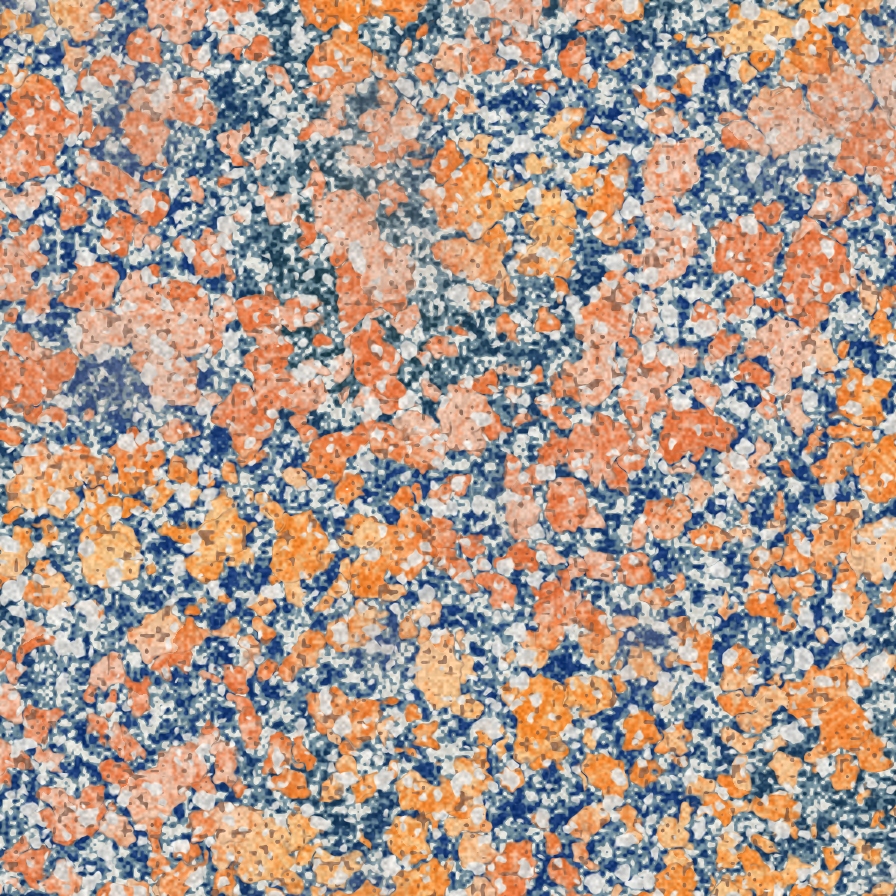
This texture is drawn by a WebGL 2 fragment shader. Its source:

```glsl
#version 300 es
precision highp float;

uniform vec2 u_resolution;
out vec4 fragColor;

float hash(vec2 p) {
    vec3 q = fract(p.xyx * vec3(0.1031, 0.1030, 0.0973));
    q += dot(q, q.yzx + 33.33);
    return fract((q.x + q.y) * q.z);
}

float noise(vec2 p) {
    vec2 i = floor(p), f = fract(p);
    f = f * f * (3.0 - 2.0 * f);
    float low = mix(hash(i), hash(i + vec2(1, 0)), f.x);
    float high = mix(hash(i + vec2(0, 1)), hash(i + vec2(1, 1)), f.x);
    return mix(low, high, f.y);
}

vec2 noise2(vec2 p) {
    return vec2(noise(p), noise(p + 71.7)) - 0.5;
}

mat2 rotation(float angle) {
    float c = cos(angle), s = sin(angle);
    return mat2(c, s, -s, c);
}

// Blunt hexagonal norm for crystal outlines
float crystalNorm(vec2 p) {
    vec2 a = abs(p);
    float hexagon = max(a.x, 0.5 * a.x + 0.866 * a.y);
    return mix(length(p), hexagon, 0.6);
}

// Scattered crystals: x = signed distance in canvas units, y = grain id
vec2 grains(vec2 p, float scale, float density, vec2 radii, float seed) {
    vec2 q = p * scale, cell = floor(q);
    vec2 nearest = vec2(1.0, 0.0);
    for (int y = -1; y <= 1; y++) {
        for (int x = -1; x <= 1; x++) {
            vec2 c = cell + vec2(x, y), key = c + seed;
            if (hash(key + 5.3) > density) continue;
            vec2 center = c + vec2(hash(key + 11.1), hash(key + 23.7));
            float id = hash(key + 37.9);
            float stretch = mix(0.76, 1.05, hash(key + 43.1));
            vec2 local = rotation(id * 6.283) * (q - center);
            local *= vec2(stretch, 1.0 / stretch);
            float d = crystalNorm(local) - mix(radii.x, radii.y, hash(key + 59.3));
            if (d < nearest.x) nearest = vec2(d, id);
        }
    }
    return vec2(nearest.x / scale, nearest.y);
}

float coverage(float d, float softness) {
    return 1.0 - smoothstep(-softness, softness, d);
}

// Dark mica matrix peppered with slate and pale flecks
vec3 matrixColor(vec2 p, float tint) {
    float speckle = 0.25 * noise(p * 62.0) + 0.35 * noise(p * 125.0 + 9.0)
                  + 0.40 * noise(p * 245.0 + 31.0);
    vec3 dark = mix(vec3(0.10, 0.23, 0.46), vec3(0.14, 0.26, 0.31), tint);
    vec3 color = mix(dark, vec3(0.44, 0.55, 0.60), smoothstep(0.34, 0.54, speckle));
    return mix(color, vec3(0.87, 0.87, 0.84), smoothstep(0.55, 0.66, speckle));
}

// Feldspar with per-grain tone, cleavage streaks and dark pits
vec3 feldsparColor(vec2 p, float id, float warmth) {
    vec2 along = rotation(id * 17.0) * p;
    float streak = noise(along * vec2(70.0, 230.0));
    float mottle = 0.5 * noise(p * 90.0 + 3.0) + 0.5 * noise(p * 240.0 + 17.0);
    float tone = 0.54 + 0.55 * (fract(id * 7.31) - 0.5)
               + 0.8 * (mottle - 0.5) + 0.45 * (streak - 0.5);
    vec3 deep = mix(vec3(0.89, 0.45, 0.25), vec3(0.95, 0.53, 0.18), warmth);
    vec3 pale = mix(vec3(0.92, 0.76, 0.67), vec3(0.96, 0.78, 0.55), warmth);
    vec3 color = mix(deep, pale, smoothstep(0.1, 0.9, tone));
    float pits = smoothstep(0.72, 0.86, noise(p * 165.0 + 47.0));
    return mix(color, vec3(0.50, 0.37, 0.31), 0.75 * pits);
}

void main() {
    vec2 p = gl_FragCoord.xy / u_resolution.y;
    float softness = 0.0008 + 0.6 / u_resolution.y;

    // Ragged grain outlines
    vec2 rough = 0.008 * noise2(p * 130.0 + 13.0);
    vec2 warped = p + 0.022 * noise2(p * 27.0) + 0.013 * noise2(p * 62.0 + 5.0) + rough;

    // Broad drift of mineral tint
    float tint = smoothstep(0.35, 0.75, noise(p * 4.0 + 2.5));
    float warmth = smoothstep(0.3, 0.8, noise(p * 5.0 + 19.0));
    vec3 color = matrixColor(p, tint);

    // Feldspar, small grains below large ones
    for (int i = 0; i < 2; i++) {
        float scale = i == 0 ? 35.0 : 16.0;
        vec2 grain = grains(warped, scale, 0.58, vec2(0.24, 0.58), 101.0 + 60.0 * float(i));
        vec3 body = feldsparColor(p, grain.y, warmth);
        float rim = smoothstep(-0.004, 0.0, grain.x) * noise(p * 110.0 + 7.0);
        body = mix(body, vec3(0.52, 0.40, 0.34), 0.75 * rim);
        color = mix(color, body, coverage(grain.x, softness));
    }

    // Quartz grains in two sizes
    for (int i = 0; i < 2; i++) {
        float scale = i == 0 ? 85.0 : 42.0;
        vec2 grain = grains(p + 0.9 * rough, scale, 0.22, vec2(0.18, 0.46), 307.0 + 60.0 * float(i));
        float shade = noise(p * 190.0 + 61.0);
        vec3 quartz = mix(vec3(0.78, 0.78, 0.77), vec3(0.95, 0.94, 0.92), shade);
        color = mix(color, quartz, 0.94 * coverage(grain.x, softness));
    }

    // Faint cloudy patches and crisp surface grit
    float haze = smoothstep(0.58, 0.95, noise(p * 7.0 + 83.0));
    color = mix(color, vec3(0.74, 0.66, 0.61), 0.28 * haze);
    color += 0.16 * (noise(p * 300.0 + 29.0) - 0.5);
    fragColor = vec4(clamp(color, 0.0, 1.0), 1.0);
}
```
